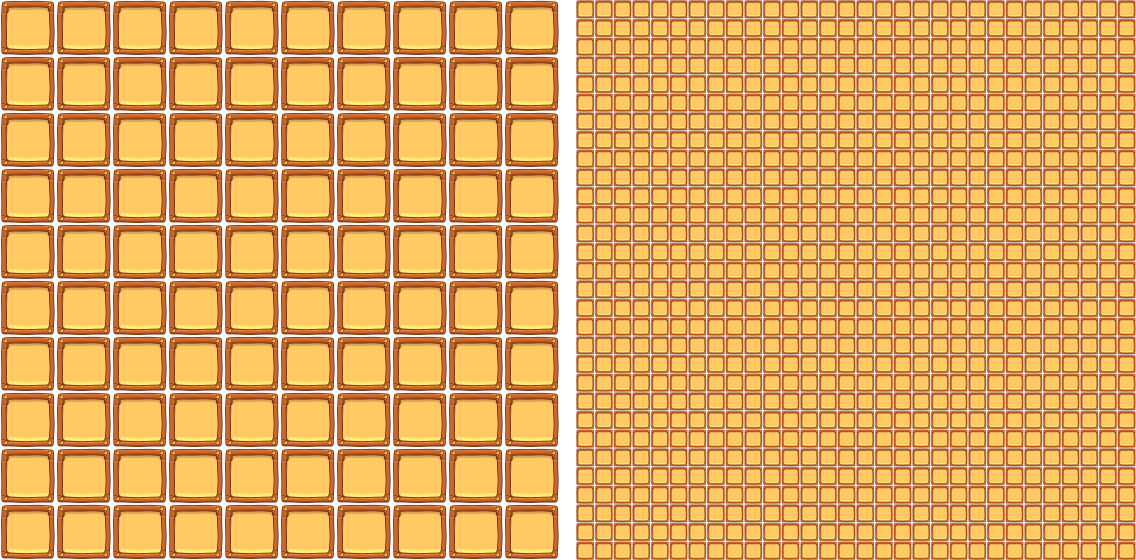
Left: one tile. Right: repeated 3 by 3.
Reproduce this pattern procedurally as a Shadertoy shader.

```glsl
// Ten by ten grid of cartoon wooden frames with bolted corners around amber panels.

const float REPEATS = 10.0;
const float OUTLINE = 0.013;         // line width, in cells
const float BOLT_RADIUS = 0.024;
const vec2 FRAME_CENTER = vec2(0.496, 0.502);
const vec2 FRAME_HALF = vec2(0.464, 0.470);
const vec2 PANEL_CENTER = vec2(0.502, 0.496);
const vec2 PANEL_HALF = vec2(0.378, 0.369);
const vec2 BOLT_OFFSET = vec2(0.392, 0.410);
const float BULGE = 0.011;

const vec3 GAP = vec3(0.99, 0.985, 0.985);
const vec3 LINE = vec3(0.40, 0.17, 0.05);
const vec3 WOOD = vec3(0.80, 0.40, 0.19);
const vec3 WOOD_DARK = vec3(0.64, 0.29, 0.10);
const vec3 WOOD_LIGHT = vec3(0.93, 0.57, 0.30);
const vec3 PANEL = vec3(1.0, 0.79, 0.39);
const vec3 PANEL_SHADE = vec3(0.87, 0.63, 0.32);
const vec3 PANEL_GLOW = vec3(1.0, 0.93, 0.45);
const vec3 BOLT = vec3(0.96, 0.78, 0.28);

float roundBox(vec2 p, vec2 halfSize, float radius) {
    vec2 q = abs(p) - halfSize + radius;
    return length(max(q, 0.0)) + min(max(q.x, q.y), 0.0) - radius;
}

// Rounded box whose sides bow outward in the middle.
float bowedBox(vec2 p, vec2 halfSize, float radius) {
    vec2 t = p / halfSize;
    vec2 bow = BULGE * max(1.0 - t.yx * t.yx, 0.0);
    return roundBox(p, halfSize + bow, radius);
}

float fill(float d, float px) {
    return clamp(0.5 - d / px, 0.0, 1.0);
}

float stroke(float d, float width, float px) {
    return fill(abs(d) - 0.5 * width, px);
}

// Opening of the frame, stepped where the top beam grips the posts.
float panelDistance(vec2 p) {
    float d = bowedBox(p - PANEL_CENTER, PANEL_HALF, 0.055);
    float leftGrip = roundBox(p - vec2(0.095, 0.86), vec2(0.050, 0.085), 0.02);
    float rightGrip = roundBox(p - vec2(0.915, 0.87), vec2(0.050, 0.070), 0.02);
    float lowGrip = roundBox(p - vec2(0.925, 0.12), vec2(0.048, 0.060), 0.02);
    return max(d, -min(leftGrip, min(rightGrip, lowGrip)));
}

vec3 panelColor(vec2 p, float px) {
    float lit = roundBox(p - vec2(0.512, 0.41), vec2(0.372, 0.415), 0.10);
    vec3 color = mix(PANEL_SHADE, PANEL, max(fill(lit, px), fill(p.y - 0.62, 0.12)));
    float side = abs(p.x - 0.51) / 0.34;
    float glowTop = 0.177 + 0.022 * side * side + 0.004 * sin(p.x * 23.0);
    float glow = max(p.y - glowTop, abs(p.x - 0.51) - 0.345);
    return mix(color, PANEL_GLOW, fill(glow, px));
}

vec3 woodColor(vec2 p, float outer, float inner, float px) {
    vec3 color = WOOD;
    float wave = 0.005 * sin(p.x * 17.0 + 0.6);

    // Shaded undersides of both beams and inner edge of the posts
    float topShade = max(inner - 0.030 - wave, 0.80 - p.y);
    float lowShade = max(p.y - 0.064 - wave, -outer - 0.035);
    float postShade = max(inner - 0.014, p.x - 0.5);
    color = mix(color, WOOD_DARK, fill(min(topShade, min(lowShade, postShade)), px));

    // Lit upper edges
    float topLight = max(abs(outer + 0.021) - 0.005, 0.91 - p.y);
    float lowLight = max(abs(p.y - 0.100 - wave) - 0.006, abs(p.x - 0.5) - 0.33);
    color = mix(color, WOOD_LIGHT, fill(min(topLight, lowLight), px));

    // Joints between beams and posts, each with a lit lip below
    bool isLeft = p.x < 0.5;
    float slope = isLeft ? 0.25 * (p.x - 0.08) : 0.25 * (0.92 - p.x);
    float highJoint = p.y - (isLeft ? 0.775 : 0.805) - slope;
    float lowJoint = p.y - (isLeft ? 0.145 : 0.175) + slope;
    float post = 0.35 - abs(p.x - 0.5);
    color = mix(color, WOOD_LIGHT, fill(max(abs(highJoint + 0.020) - 0.009, post), px));
    float joint = min(abs(highJoint), abs(lowJoint)) - 0.4 * OUTLINE;
    return mix(color, LINE, 0.85 * fill(max(joint, post), px));
}

vec3 addBolts(vec3 color, vec2 p, float px) {
    vec2 q = abs(p - FRAME_CENTER) - BOLT_OFFSET;
    float d = length(q) - BOLT_RADIUS;
    color = mix(color, LINE, 0.8 * fill(d - 0.009, px));
    return mix(color, BOLT, fill(d, px));
}

void mainImage(out vec4 fragColor, in vec2 fragCoord) {
    vec2 p = fract(fragCoord / iResolution.xy * REPEATS);
    float px = REPEATS / min(iResolution.x, iResolution.y);

    // Slight hand-drawn sway of all edges
    vec2 swayed = p + 0.003 * sin(p.yx * vec2(11.0, 13.0) + vec2(0.5, 2.0));
    float outer = bowedBox(swayed - FRAME_CENTER, FRAME_HALF, 0.045);
    float inner = panelDistance(swayed);

    vec3 wood = addBolts(woodColor(swayed, outer, inner, px), p, px);
    vec3 tile = mix(wood, panelColor(swayed, px), fill(inner, px));
    tile = mix(tile, LINE, stroke(inner, OUTLINE, px));
    tile = mix(tile, LINE, fill(-outer - OUTLINE, px));

    fragColor = vec4(mix(GAP, tile, fill(outer, px)), 1.0);
}
```
